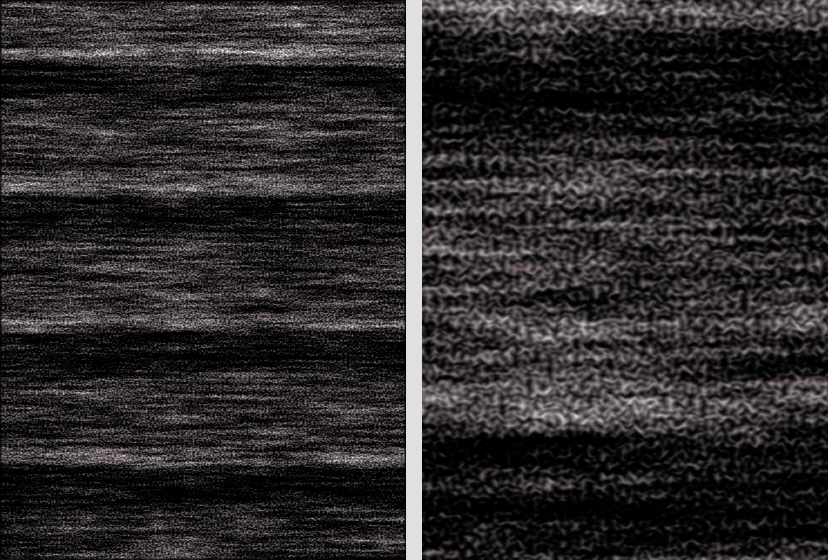
Left: the whole. Right: its middle third, enlarged.
Reproduce this texture procedurally as a WebGL 2 fragment shader.

```glsl
#version 300 es
precision highp float;
// A dark woven rug: horizontal threads in charcoal and pale grey, with ragged edges.
// Gradient noise stretched along x gives bands, threads and flecks; their sum
// is a tone value that a curve turns into mostly black, warm grey yarn.

uniform vec2 u_resolution;
out vec4 fragColor;

// Unit gradient at a lattice point, from an integer hash.
vec2 gradient(ivec2 cell, uint seed) {
    uvec2 c = uvec2(cell);
    uint h = c.x * 1597u ^ c.y * 51749u ^ seed * 7919u;
    h = (h ^ (h >> 15)) * 73244475u;
    h = (h ^ (h >> 13)) * 73244475u;
    h ^= h >> 16;
    float angle = float(h & 65535u) / 65536.0 * 6.2832;
    return vec2(cos(angle), sin(angle));
}

float gradientNoise(vec2 p, uint seed) {
    ivec2 cell = ivec2(floor(p));
    vec2 f = fract(p);
    vec2 w = f * f * f * (f * (f * 6.0 - 15.0) + 10.0);
    float a = dot(gradient(cell, seed), f);
    float b = dot(gradient(cell + ivec2(1, 0), seed), f - vec2(1, 0));
    float c = dot(gradient(cell + ivec2(0, 1), seed), f - vec2(0, 1));
    float d = dot(gradient(cell + ivec2(1, 1), seed), f - vec2(1, 1));
    return mix(mix(a, b, w.x), mix(c, d, w.x), w.y);
}

// Repeating stripe, read downwards: pale line, black stretch, then mid grey.
float stripe(vec2 p) {
    float wobble = 0.05 * gradientNoise(p * vec2(3.0, 20.0), 1u);
    float phase = fract((0.905 - p.y) / 0.24 + wobble);
    float toLine = min(phase, 1.0 - phase);
    float pale = exp(-pow(toLine / 0.05, 2.0));
    float black = smoothstep(0.05, 0.1, phase) * (1.0 - smoothstep(0.28, 0.46, phase));
    return 0.25 + 1.1 * pale - 1.1 * black;
}

void main() {
    vec2 p = gl_FragCoord.xy / u_resolution.y;
    float width = u_resolution.x / u_resolution.y;

    // Ragged thread edges
    vec2 q = p;
    q.y += 0.0022 * gradientNoise(p * vec2(170.0, 110.0), 2u);

    // Broad tone: stripes, patches and a slow fade towards the bottom
    float tone = stripe(p) + 0.5 * (p.y - 0.5);
    tone += 1.3 * gradientNoise(p * vec2(4.0, 34.0) + 0.37, 3u);

    // Threads: long ones, then short thin ones
    tone += 2.0 * gradientNoise(q * vec2(7.0, 128.0) + 0.21, 4u);
    tone += 1.5 * gradientNoise(q * vec2(32.0, 225.0) + 0.53, 5u);

    // Flecks of pile
    tone += 2.7 * gradientNoise(q * vec2(250.0, 330.0) + 0.11, 6u);

    // Tone curve with a soft floor at black
    float level = 0.12 + 0.15 * tone + 0.012 * tone * tone;
    float grey = 0.5 * (level + sqrt(level * level + 0.004)) - 0.006;

    // Warm yarn, with a few threads leaning to mauve
    float yarn = smoothstep(0.05, 0.25, grey);
    float mauve = smoothstep(0.1, 0.4, gradientNoise(p * vec2(3.0, 75.0) + 0.7, 7u));
    vec3 color = vec3(grey) + yarn * (vec3(0.026, 0.0, 0.004) + mauve * vec3(0.008, -0.008, 0.016));

    // Dark bound edge
    vec2 toEdge = min(p, vec2(width, 1.0) - p);
    color *= mix(0.25, 1.0, smoothstep(0.001, 0.0045, min(toEdge.x, toEdge.y)));

    fragColor = vec4(clamp(color, 0.0, 1.0), 1.0);
}
```
